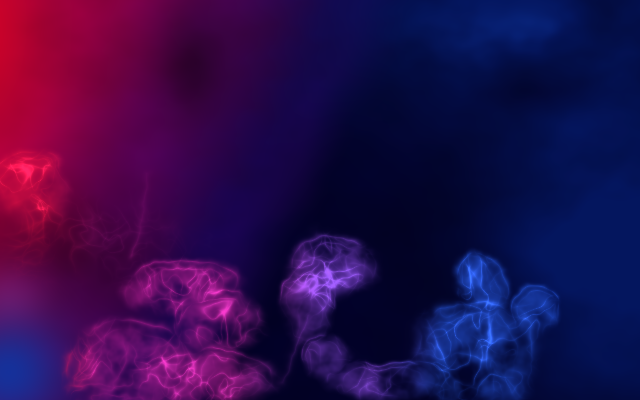
Give the GLSL for this background, as a Shadertoy shader.

```glsl
// Random gradient for a lattice cell
vec2 cellGradient(vec2 cell) {
    float h = fract(sin(dot(cell, vec2(127.1, 311.7))) * 4375.85);
    return vec2(cos(6.2832 * h), sin(6.2832 * h));
}

float gradientNoise(vec2 p) {
    vec2 i = floor(p), f = fract(p);
    vec2 u = f * f * f * (f * (f * 6.0 - 15.0) + 10.0);
    vec2 e = vec2(0.0, 1.0);
    float low = mix(dot(cellGradient(i), f),
                    dot(cellGradient(i + e.yx), f - e.yx), u.x);
    float high = mix(dot(cellGradient(i + e), f - e),
                     dot(cellGradient(i + 1.0), f - 1.0), u.x);
    return mix(low, high, u.y);
}

float fbm(vec2 p) {
    float sum = 0.0, amp = 0.9;
    for (int i = 0; i < 4; i++) {
        sum += amp * gradientNoise(p);
        p = mat2(1.6, 1.2, -1.2, 1.6) * p + 5.3;
        amp *= 0.5;
    }
    return sum;
}

float glow(vec2 p, vec2 center, vec2 radius) {
    vec2 q = (p - center) / radius;
    return exp(-dot(q, q));
}

float strand(vec2 p, vec2 a, vec2 b, float width) {
    vec2 ab = b - a;
    float t = clamp(dot(p - a, ab) / dot(ab, ab), 0.0, 1.0);
    return exp(-length(p - a - ab * t) / width) * (1.0 - 0.6 * t);
}

// Thin curling threads along the zero lines of warped noise
float filaments(vec2 p) {
    float sum = 0.0;
    for (int i = 0; i < 6; i++) {
        float k = float(i);
        vec2 q = p * (6.0 + 3.2 * k) + k * vec2(7.3, 3.1);
        q += 0.9 * vec2(gradientNoise(q * 0.7 + 11.0), gradientNoise(q * 0.7 + 29.0));
        float strength = smoothstep(-0.15, 0.4, gradientNoise(p * 8.0 + k * 17.0));
        sum += strength * exp(-abs(gradientNoise(q)) * 13.0);
    }
    return sum;
}

// Red and violet haze on the left, navy clouds on the right
vec3 backdrop(vec2 p) {
    float cloud = fbm(p * vec2(3.0, 4.0) + 4.0);
    float s = p.x + 0.5 * (1.0 - p.y) + 0.08 * cloud;
    vec3 color = mix(vec3(0.56, 0.0, 0.25), vec3(0.29, 0.005, 0.29), smoothstep(0.2, 0.6, s));
    color = mix(color, vec3(0.09, 0.015, 0.28), smoothstep(0.56, 0.88, s));
    color = mix(color, vec3(0.008, 0.004, 0.14), smoothstep(0.9, 1.08, s));
    color *= 1.0 + 0.3 * cloud - 0.35 * glow(p, vec2(0.48, 0.84), vec2(0.08, 0.14));
    color *= 1.0 - 0.25 * glow(p, vec2(0.1, 0.36), vec2(0.25, 0.12));
    color = mix(color, vec3(0.83, 0.01, 0.15),
                0.95 * glow(p, vec2(-0.06, 0.94), vec2(0.18, 0.34)));

    float haze = glow(p, vec2(1.35, 0.96), vec2(0.5, 0.25))
               + glow(p, vec2(1.55, 0.46), vec2(0.32, 0.3))
               + 0.45 * glow(p, vec2(1.6, 0.1), vec2(0.35, 0.3));
    haze *= 1.0 + 0.6 * cloud;
    haze *= 1.0 - 0.6 * glow(p, vec2(1.35, 0.77), vec2(0.17, 0.055));
    color = mix(color, vec3(0.015, 0.085, 0.37), clamp(haze, 0.0, 1.0));
    color += vec3(0.03, 0.09, 0.18) * glow(p, vec2(1.38, 0.9), vec2(0.27, 0.07))
           * smoothstep(-0.3, 0.4, cloud);

    // Pink and blue haze in the lower left corner
    color = mix(color, vec3(0.5, 0.1, 0.42), 0.75 * glow(p, vec2(0.02, 0.25), vec2(0.09, 0.08)));
    return mix(color, vec3(0.07, 0.2, 0.62),
               0.95 * glow(p, vec2(0.02, 0.07), vec2(0.15, 0.14)));
}

vec3 smokeTint(float x) {
    vec3 color = mix(vec3(0.92, 0.07, 0.27), vec3(0.8, 0.13, 0.62), smoothstep(0.1, 0.28, x));
    color = mix(color, vec3(0.52, 0.27, 0.85), smoothstep(0.55, 0.84, x));
    return mix(color, vec3(0.16, 0.37, 0.95), smoothstep(0.92, 1.12, x));
}

void mainImage(out vec4 fragColor, in vec2 fragCoord) {
    vec2 p = fragCoord / iResolution.y;
    vec3 color = backdrop(p);

    // Plumes: center and radii
    vec4 plumes[12] = vec4[12](
        vec4(0.08, 0.53, 0.10, 0.11), vec4(0.46, 0.28, 0.16, 0.075),
        vec4(0.54, 0.19, 0.13, 0.08), vec4(0.32, 0.08, 0.17, 0.13),
        vec4(0.52, 0.05, 0.17, 0.09), vec4(0.83, 0.34, 0.125, 0.10),
        vec4(0.77, 0.25, 0.07, 0.12), vec4(0.81, 0.11, 0.065, 0.06),
        vec4(0.95, 0.05, 0.14, 0.06), vec4(1.19, 0.11, 0.17, 0.15),
        vec4(1.20, 0.28, 0.08, 0.09), vec4(1.335, 0.22, 0.065, 0.075));

    vec2 warped = p + 0.035 * vec2(fbm(p * 6.0 + 3.0), fbm(p * 6.0 + 19.0));
    float body = 0.0, rims = 0.0;
    for (int i = 0; i < 12; i++) {
        vec2 q = (warped - plumes[i].xy) / plumes[i].zw;
        float r = length(q);
        body = max(body, 1.0 - smoothstep(0.45, 1.1, r));
        float patchy = smoothstep(-0.35, 0.35, gradientNoise(q * 2.0 + float(i) * 5.0));
        float edge = exp(-abs(r - 0.9) * 22.0) + 0.6 * exp(-abs(r - 0.68) * 26.0);
        rims += edge * smoothstep(-0.5, 0.4, q.y) * patchy;
    }
    float threads = filaments(warped);
    float wisps = smoothstep(-0.5, 0.5, fbm(p * 9.0 + 31.0));
    float density = body * (0.5 * wisps + 0.42 * threads) + 0.5 * rims;

    // Loose strands
    density += 0.2 * strand(warped, vec2(0.32, 0.365), vec2(0.385, 0.55), 0.008);
    density += 0.3 * strand(warped, vec2(0.77, 0.2), vec2(0.69, 0.06), 0.006);
    density += 0.12 * threads * glow(p, vec2(0.2, 0.4), vec2(0.2, 0.08));

    vec3 tint = smokeTint(p.x);
    color = mix(color, tint, 1.0 - exp(-1.4 * density));
    color += (0.25 * tint + 0.08) * smoothstep(0.5, 1.3, density);
    fragColor = vec4(clamp(color, 0.0, 1.0), 1.0);
}
```
